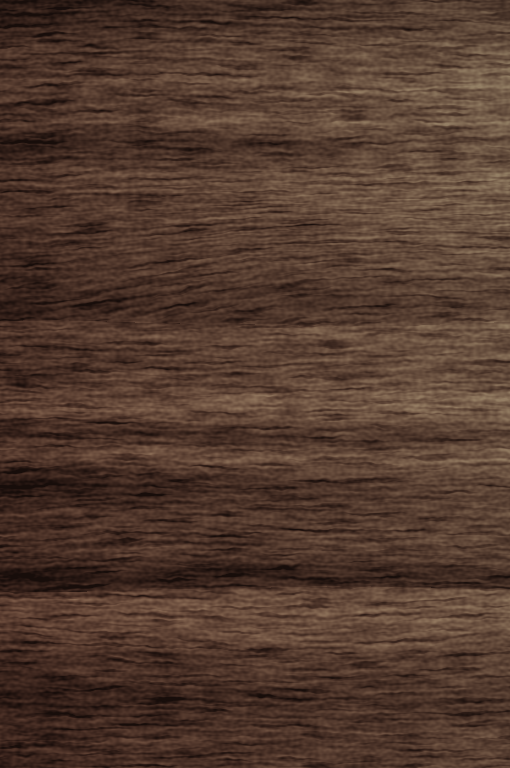
This texture is drawn by a Shadertoy shader. Its source:

```glsl
float hash(vec2 p) {
    vec3 q = fract(p.xyx * 0.1031);
    q += dot(q, q.yzx + 33.33);
    return fract((q.x + q.y) * q.z);
}

float corner(vec2 cell, vec2 offset) {
    float angle = 6.2832 * hash(cell + 57.0);
    return dot(vec2(cos(angle), sin(angle)), offset);
}

float gradientNoise(vec2 p) {
    vec2 i = floor(p), f = p - i;
    vec2 w = f * f * f * (f * (f * 6.0 - 15.0) + 10.0);
    vec2 e = vec2(1.0, 0.0);
    return mix(mix(corner(i, f), corner(i + e, f - e), w.x),
               mix(corner(i + e.yx, f - e.yx), corner(i + 1.0, f - 1.0), w.x), w.y);
}

// Soft horizontal stripe of tone
float band(float y, float centre, float width) {
    float d = (y - centre) / width;
    return exp(-d * d);
}

// Broad light and dark heartwood bands
float bands(float y, float left, float upper, float lower) {
    float tone = -0.09 * band(y, 0.985, 0.035) + 0.07 * band(y, 0.842, 0.012);
    tone -= (0.04 + 0.07 * left) * band(y, 0.814, 0.016);
    tone += 0.04 * band(y, 0.75, 0.03) + 0.025 * band(y, 0.89, 0.03);
    tone -= 0.065 * upper * band(y, 0.60, 0.05);
    tone += 0.045 * (1.0 - upper) * band(y, 0.572, 0.014);
    tone += 0.10 * band(y, 0.47, 0.026) - 0.07 * band(y, 0.432, 0.012);
    tone += 0.065 * band(y, 0.402, 0.015);
    tone -= (0.035 + 0.075 * left) * band(y, 0.362, 0.02);
    tone -= 0.125 * (1.0 - lower) * band(y, 0.246, 0.02);
    tone += 0.085 * lower * band(y, 0.20, 0.04);
    return tone - 0.075 * band(y, 0.095, 0.03);
}

void mainImage(out vec4 fragColor, in vec2 fragCoord) {
    vec2 uv = fragCoord / iResolution.xy;
    vec2 p = fragCoord / iResolution.y;

    // Two seams divide the surface into planks
    float wander = 0.008 * gradientNoise(vec2(p.x * 4.0, 3.5));
    float upperEdge = p.y - 0.579 - wander;
    float lowerEdge = 0.233 - wander - p.y;
    float upper = smoothstep(-0.003, 0.003, upperEdge);
    float lower = smoothstep(-0.003, 0.003, lowerEdge);
    float inUpper = step(0.0, upperEdge);
    float inLower = step(0.0, lowerEdge);
    float plank = 7.3 * inUpper + 13.7 * inLower;

    // Bend the fibres: a rising sweep above, a shallow sag below
    float y = p.y + 0.012 * gradientNoise(p * vec2(2.5, 6.0));
    float bandY = y;
    float sweep = smoothstep(0.82, 0.63, p.y) * smoothstep(-0.15, 0.55, p.x);
    y -= 0.06 * inUpper * sweep;
    y += 0.014 * inLower * smoothstep(0.06, 0.22, p.y) * sin(p.x * 4.7);
    float fibre = y + 0.0028 * gradientNoise(p * vec2(24.0, 50.0))
                + 0.0022 * gradientNoise(p * vec2(75.0, 110.0));

    // Broken growth lines at a steady spacing
    float phase = fibre * 470.0 + 5.0 * gradientNoise(vec2(p.x * 3.0 + plank, y * 30.0));
    float line = pow(0.5 + 0.5 * sin(phase), 2.5);
    float breaks = smoothstep(-0.3, 0.35, gradientNoise(vec2(p.x * 9.0 + plank, fibre * 70.0)));

    // Fine fibres, short dark pores and dust
    float streak = gradientNoise(vec2(p.x * 8.0 + plank, fibre * 150.0));
    float thread = gradientNoise(vec2(p.x * 28.0 + plank, fibre * 215.0));
    float speck = gradientNoise(p * vec2(140.0, 230.0));
    float pores = smoothstep(0.1, 0.42, gradientNoise(vec2(p.x * 15.0 - plank, fibre * 180.0)));
    float ribbon = gradientNoise(vec2(p.x * 1.2 + plank, y * 30.0));

    float tone = 0.325 + bands(bandY, 1.0 - uv.x, upper, lower);
    float grain = 0.10 * streak + 0.12 * thread + 0.085 * speck + 0.05 * ribbon;
    grain -= 0.10 * pores + 0.085 * (line * breaks - 0.1);
    tone += grain * (0.75 + 0.9 * tone);

    // Light falls from the upper right
    vec2 toGlow = uv - vec2(1.05, 0.88);
    tone += 0.065 * (uv.x - 0.45) + 0.08 * exp(-3.0 * dot(toGlow, toGlow));
    tone -= 0.03 * smoothstep(0.25, 0.0, uv.x) + 0.02 * smoothstep(0.15, 0.0, uv.y);
    tone = clamp(tone, 0.09, 0.58);

    // Walnut brown, redder toward the lower left
    vec3 colour = tone * vec3(1.0, 0.54 + 0.48 * tone, 0.42 + 0.38 * tone);
    float warmth = 0.6 * (1.0 - uv.x) + 0.4 * (1.0 - uv.y);
    colour.gb *= mix(vec2(1.07, 1.08), vec2(0.94, 0.95), warmth);
    fragColor = vec4(colour, 1.0);
}
```
